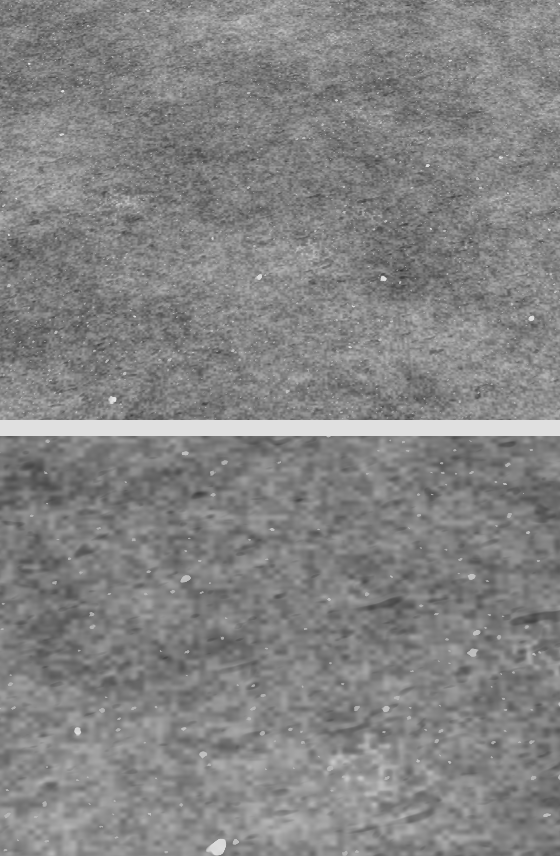
Top: the whole. Bottom: its middle third, enlarged.
Give the GLSL for this texture, as a Shadertoy shader.

```glsl
const float BASE_GREY = 0.507;
const float STONE_GREY = 0.86;

vec2 hash2(vec2 cell) {
    uvec2 v = uvec2(ivec2(floor(cell))) * 1664525u + 1013904223u;
    v.x += v.y * 1664525u;
    v.y += v.x * 1664525u;
    v ^= v >> 16u;
    v.x += v.y * 1664525u;
    v.y += v.x * 1664525u;
    v ^= v >> 16u;
    return vec2(v & 65535u) / 65535.0;
}

float noise(vec2 p) {
    vec2 i = floor(p), f = fract(p);
    f = f * f * (3.0 - 2.0 * f);
    float low = mix(hash2(i).x, hash2(i + vec2(1, 0)).x, f.x);
    float high = mix(hash2(i + vec2(0, 1)).x, hash2(i + vec2(1, 1)).x, f.x);
    return mix(low, high, f.y);
}

float fbm(vec2 p) {
    float sum = 0.0, weight = 0.5;
    for (int i = 0; i < 4; i++) {
        sum += weight * noise(p);
        p = mat2(1.6, 1.2, -1.2, 1.6) * p + 17.3;
        weight *= 0.5;
    }
    return sum / 0.9375;
}

// Coverage of irregular grains scattered one per grid cell
float grains(vec2 p, float scale, float density, float minSize, float maxSize, float seed) {
    vec2 g = p * scale + seed;
    vec2 cell = floor(g);
    vec2 place = hash2(cell), kind = hash2(cell + 311.0);
    vec2 d = fract(g) - mix(vec2(0.3), vec2(0.7), place);
    float angle = (kind.y - 0.5) * 1.6;
    d = mat2(cos(angle), -sin(angle), sin(angle), cos(angle)) * d;
    d.y *= 1.0 + 0.8 * place.x;
    float size = mix(minSize, maxSize, kind.y * kind.y);
    float dist = length(d) + size * 0.7 * (noise(g * 1.3 / size) - 0.5);
    float blur = 0.8 * scale / iResolution.y;
    return step(kind.x, density) * (1.0 - smoothstep(size - blur, size + blur, dist));
}

// Short slanted cracks where stretched noise runs low
float crevices(vec2 p, vec2 scale, float limit) {
    vec2 q = vec2(p.x, p.y - 0.22 * p.x + 0.02 * noise(p * 14.0));
    float n = 0.7 * noise(q * scale) + 0.3 * noise(q * scale * 2.1 + 9.0);
    return 1.0 - smoothstep(limit - 0.12, limit + 0.06, n);
}

// Pale worn patches with ragged edges
float scuffs(vec2 p) {
    float sum = 0.0;
    for (int i = 0; i < 7; i++) {
        vec2 place = hash2(vec2(i, 41)), shape = hash2(vec2(i, 87));
        vec2 d = (p - place * vec2(1.33, 1.0)) * vec2(1.0, 1.7);
        float radius = mix(0.02, 0.07, shape.x);
        float ragged = length(d) + radius * 1.4 * (fbm(p * 38.0) - 0.5);
        sum += (1.0 - smoothstep(radius * 0.4, radius, ragged)) * mix(0.4, 1.0, shape.y);
    }
    return min(sum, 1.0);
}

void mainImage(out vec4 fragColor, in vec2 fragCoord) {
    vec2 p = fragCoord / iResolution.y;

    // Ground recedes towards the top
    vec2 ground = vec2((p.x - 0.67) * (1.0 + 0.25 * p.y) + 3.0, p.y * (1.0 + 0.3 * p.y) + 2.0);

    // Broad stains and soil relief
    float grey = BASE_GREY + 0.25 * (fbm(ground * vec2(3.0, 5.0)) - 0.5);
    grey += 0.19 * (fbm(ground * vec2(20.0, 38.0)) - 0.5);

    // Gritty surface
    grey += 0.12 * (noise(ground * vec2(80.0, 125.0)) - 0.5);
    float grit = noise(ground * vec2(165.0, 190.0) + 5.0) - 0.5;
    grey += 0.16 * grit;

    // Dark cracks with lit rims
    float crack = crevices(ground, vec2(38.0, 85.0), 0.22);
    float rim = crevices(ground - vec2(0.0, 0.005), vec2(38.0, 85.0), 0.22);
    grey += 0.035 * rim * (1.0 - crack) - 0.10 * crack;
    grey -= 0.07 * crevices(ground + 4.0, vec2(75.0, 140.0), 0.2);

    // Worn patches
    float worn = scuffs(p);
    grey += worn * (0.055 + 0.22 * max(grit, 0.0));

    // Fine specks, gathered in drifts, then larger stones
    float drift = smoothstep(0.3, 0.7, fbm(ground * 6.0 + 20.0));
    float fine = grains(ground, 85.0, 0.06 + 0.16 * drift, 0.08, 0.24, 0.0);
    float chips = grains(ground, 38.0, 0.04 + 0.10 * drift, 0.06, 0.19, 57.0);
    float stones = grains(ground, 9.0, 0.14, 0.03, 0.085, 93.0);
    grey = mix(grey, 0.74, 0.8 * fine);
    grey = mix(grey, 0.79, 0.85 * chips);
    grey = mix(grey, STONE_GREY + 0.1 * grit, stones);

    fragColor = vec4(vec3(clamp(grey, 0.0, 1.0)), 1.0);
}
```
